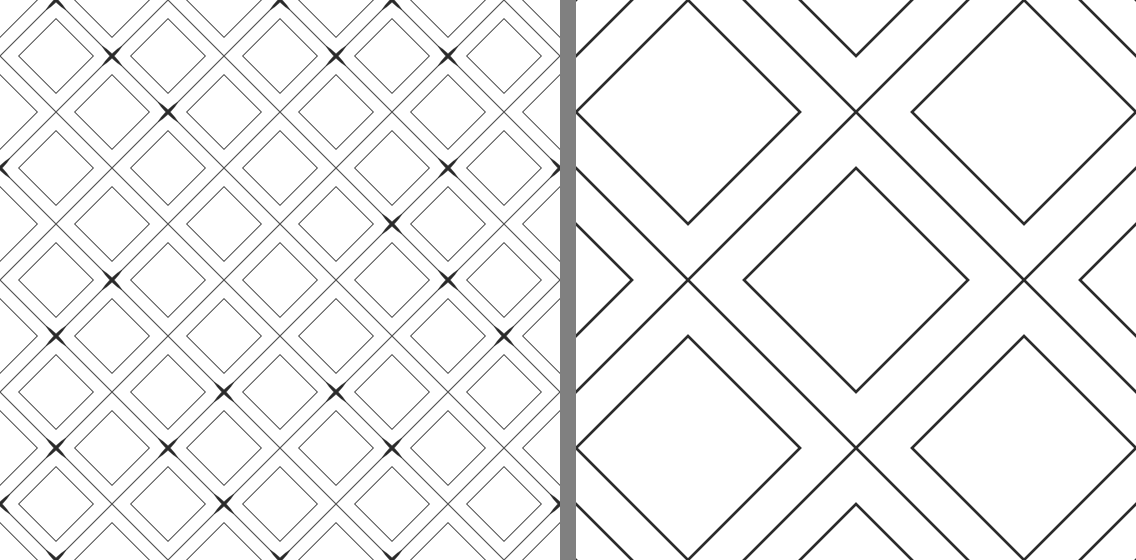
Left: the whole. Right: its middle third, enlarged.
Write a Shadertoy shader that draws this pattern.

```glsl
const float REPEATS = 5.0;            // lattice periods across the canvas
const float LINE_HALF_WIDTH = 0.00078; // in canvas units
const float INSET = 1.0 / 6.0;        // gap from lattice line to inner diamond
const float STAR_REACH = 0.2;         // arm length, in diagonal cells
const float STAR_HALF_WIDTH = 0.022;  // arm thickness at its base
const float STAR_THRESHOLD = 0.12;    // higher gives fewer stars
const float CALM_RADIUS = 2.0;        // star-free centre, in half periods
const float SOFTNESS = 1.1;           // edge ramp, in pixels
const vec3 PAPER = vec3(1.0);
const vec3 INK = vec3(0.17);

// Coverage of a thin stroke, stable below one pixel of width
float strokeCoverage(float dist, float ramp) {
    float outer = clamp((LINE_HALF_WIDTH - dist) / ramp + 0.5, 0.0, 1.0);
    float inner = clamp((-LINE_HALF_WIDTH - dist) / ramp + 0.5, 0.0, 1.0);
    return outer - inner;
}

// Layered sines choose the decorated crossings; wrapping keeps the tile seamless
float hasStar(vec2 node) {
    vec2 k = mod(node, 2.0 * REPEATS);
    float layers = sin(dot(k, vec2(1.3, 2.1)))
                 + sin(dot(k, vec2(3.7, 1.1)) + 1.0)
                 + sin(dot(k, vec2(5.3, 2.9)) + 2.4);
    float outsideCalm = step(CALM_RADIUS, distance(node, vec2(REPEATS)));
    return step(STAR_THRESHOLD, layers) * outsideCalm;
}

void mainImage(out vec4 fragColor, in vec2 fragCoord) {
    float ramp = SOFTNESS / iResolution.y;
    vec2 p = fragCoord / iResolution.y * REPEATS;

    // Diagonal axes: each unit cell is centred on one line crossing
    vec2 diagonal = vec2(p.x + p.y, p.x - p.y);
    vec2 cell = floor(diagonal);
    vec2 local = abs(diagonal - cell - 0.5);
    float across = min(local.x, local.y);
    float along = max(local.x, local.y);
    float toCanvas = 1.0 / (REPEATS * sqrt(2.0));

    // Crossing lines and the diamonds nested between them
    float lattice = strokeCoverage(across * toCanvas, ramp);
    float diamonds = strokeCoverage(abs(across - INSET) * toCanvas, ramp);

    // Tapered four-armed stars on some crossings
    float taper = along / STAR_REACH;
    float armEdge = across - STAR_HALF_WIDTH * (1.0 - taper * taper);
    float star = clamp(0.5 - armEdge * toCanvas / ramp, 0.0, 1.0);
    star *= step(along, STAR_REACH);
    vec2 node = vec2(cell.x + cell.y + 1.0, cell.x - cell.y);
    star *= hasStar(node);

    float ink = max(max(lattice, diamonds), star);
    fragColor = vec4(mix(PAPER, INK, ink), 1.0);
}
```
